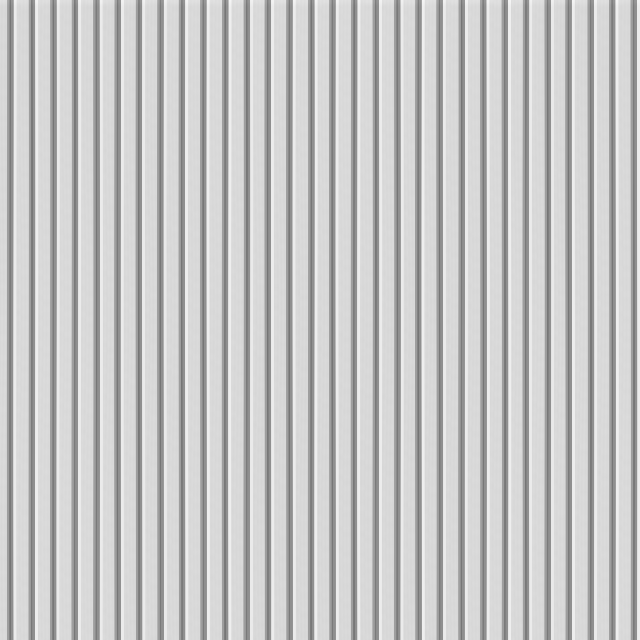
Write a Shadertoy shader that draws this texture.

```glsl
// Pale grey ribbed panel: nearly thirty vertical slats parted by shaded grooves.
// Each cell is centred on a groove and layered left to right as soft steps:
// face, grey flank, dark core, mid flank, bright lip, face. Sines add the wear.

float hash(float n) {
    return fract(sin(n * 127.1 + 3.7) * 4375.85);
}

// Soft-edged band covering x from a to b
float band(float x, float a, float b, float soft) {
    return smoothstep(a - soft, a + soft, x) - smoothstep(b - soft, b + soft, x);
}

void mainImage(out vec4 fragColor, in vec2 fragCoord) {
    vec2 uv = fragCoord / iResolution.xy;

    // Repeat across, with the groove at the middle of each cell
    float t = uv.x * 29.78 + 0.019;
    float slat = floor(t);
    float seed = hash(slat);
    float x = fract(t) - 0.5;

    // Slight misplacement and bowing of each groove
    x -= 0.04 * (seed - 0.5) + 0.008 * sin(uv.y * 5.0 + seed * 6.28);
    float soft = max(0.025, 0.5 * 29.78 / iResolution.x);

    // Flat face with a faint brushed grain and very slow tonal drift
    float face = 0.85 + 0.003 * sin(uv.x * 7.0 + 1.0) * sin(uv.y * 4.0 + 0.6);
    face += 0.005 * sin(uv.x * 1130.0 + 2.0 * sin(uv.y * 9.0));
    face += 0.004 * sin(uv.y * 310.0 + slat * 2.4) * sin(uv.y * 83.0 + slat);
    float tone = face;

    // Groove shading; the core deepens unevenly along its length
    float core = 0.47 + 0.012 * sin(uv.y * 6.0 + seed * 9.0);
    tone = mix(tone, 0.62, band(x, -0.155, 0.15, soft));
    tone = mix(tone, core, band(x, -0.045, 0.035, soft));
    tone = mix(tone, 0.56, band(x, 0.035, 0.15, soft));

    // Lit lip on the right of the groove, slightly stronger on some slats
    float lip = 0.915 + 0.02 * hash(slat + 41.0);
    tone = mix(tone, lip, band(x, 0.15, 0.285, soft));

    // Light catching the top end
    tone += 0.025 * smoothstep(0.988, 1.0, uv.y);

    fragColor = vec4(vec3(tone), 1.0);
}
```
